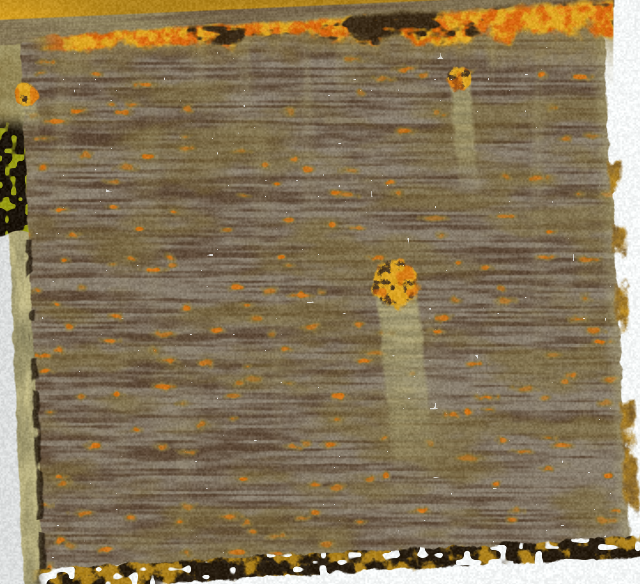
Write a WebGL 1 fragment shader that draws this texture.

```glsl
precision highp float;
uniform vec2 u_resolution;

#define STEEL vec3(0.52, 0.48, 0.42)
#define BROWN vec3(0.36, 0.28, 0.21)
#define OLIVE vec3(0.49, 0.42, 0.22)
#define PALE vec3(0.68, 0.65, 0.47)
#define OCHRE vec3(0.80, 0.60, 0.13)
#define WHITE vec3(0.96, 0.97, 0.97)
#define RUST vec3(0.84, 0.40, 0.06)
#define SOOT vec3(0.15, 0.11, 0.06)
#define SOFT 0.002
#define FLECK_SHARE 0.42
#define STREAK_ROWS 230.0
#define GRAIN 0.10

float hash(vec2 p) {
  vec3 q = fract(p.xyx * 0.1031);
  q += dot(q, q.yzx + 33.33);
  return fract((q.x + q.y) * q.z);
}

float noise(vec2 p) {
  vec2 i = floor(p), f = fract(p);
  f = f * f * (3.0 - 2.0 * f);
  vec2 e = vec2(0.0, 1.0);
  return mix(mix(hash(i), hash(i + e.yx), f.x),
             mix(hash(i + e.xy), hash(i + e.yy), f.x), f.y);
}

float fbm(vec2 p) {
  float sum = 0.0, amp = 0.53;
  for (int i = 0; i < 4; i++) {
    sum += amp * noise(p);
    p = p * 2.03 + 17.3;
    amp *= 0.5;
  }
  return sum;
}

float inside(float d) { return 1.0 - smoothstep(-SOFT, SOFT, d); }

// Brushed metal: long fine streaks, olive stain, faint vertical runs
vec3 brushedSteel(vec2 p) {
  float streak = 0.5 * noise(vec2(p.x * 7.0, p.y * STREAK_ROWS))
               + 0.3 * noise(vec2(p.x * 28.0, p.y * STREAK_ROWS * 0.8 + 40.0))
               + 0.2 * noise(vec2(p.x * 3.0, p.y * 45.0));
  float tone = smoothstep(0.18, 0.72, streak + 0.10 * (p.x - 0.5));
  vec3 col = mix(BROWN, STEEL * 1.04, tone);
  float stain = fbm(p * vec2(9.0, 26.0) + 5.0);
  col = mix(col, OLIVE, 0.55 * smoothstep(0.42, 0.75, stain + 0.06 * p.x));
  float run = smoothstep(0.6, 0.95, noise(vec2(p.x * 38.0, p.y * 3.0)));
  return mix(col, PALE, run * (0.10 + 0.25 * smoothstep(0.6, 0.95, p.y)));
}

// Scattered flat rust flecks, each with an olive halo
vec3 addFlecks(vec3 col, vec2 p) {
  for (int i = 0; i < 3; i++) {
    float layer = float(i);
    vec2 size = vec2(0.105, 0.072) * (1.0 - 0.13 * layer);
    vec2 g = p / size + layer * vec2(3.37, 7.61);
    g.x += hash(vec2(floor(g.y), layer + 3.0));
    vec2 id = floor(g) + layer * 41.0;
    vec2 jitter = vec2(hash(id + 1.7), hash(id + 8.3)) - 0.5;
    vec2 q = (fract(g) - 0.5 - jitter * vec2(0.45, 0.6)) * size;
    float big = hash(id + 21.1);
    vec2 radius = vec2(0.009 + 0.013 * big * big, 0.0045 + 0.003 * hash(id + 5.9));
    float d = length(q / radius) + 0.9 * (noise(p * 130.0) - 0.5);
    float on = step(hash(id + 13.0), FLECK_SHARE);
    float strength = on * (0.35 + 0.65 * hash(id + 31.0));
    col = mix(col, OLIVE * 1.12, 0.75 * on * (1.0 - smoothstep(0.6, 1.5, d)));
    col = mix(col, mix(OCHRE, RUST, 0.75), strength * (1.0 - smoothstep(0.25, 0.85, d)));
  }
  return col;
}

// Crusty rust blister with a pale run washed down below it
vec3 addBlister(vec3 col, vec2 p, vec2 centre, float radius, float runLength) {
  vec2 q = p - centre;
  float drop = -q.y / runLength;
  float side = abs(q.x + 0.10 * q.y) - radius * 0.95;
  float run = (1.0 - smoothstep(-0.006, 0.004, side + 0.006 * noise(p * 40.0)))
            * smoothstep(0.0, 0.05, drop) * (1.0 - smoothstep(0.1, 1.0, drop));
  col = mix(col, PALE * (0.82 + 0.3 * noise(p * vec2(20.0, 200.0))), 0.8 * run);
  float d = length(q) / radius + 0.6 * (fbm(p * 60.0) - 0.5);
  vec3 crust = mix(SOOT * 2.0, OCHRE * 1.08, smoothstep(0.28, 0.52, fbm(p * 95.0)));
  crust = mix(crust, RUST, 0.6 * smoothstep(0.5, 0.75, noise(p * 70.0)));
  return mix(col, crust, 1.0 - smoothstep(0.85, 1.08, d));
}

// Surroundings: ochre board above, white sides, pale strip at lower left
vec3 backdrop(vec2 p, float left, float top) {
  vec3 col = WHITE;
  vec3 strip = PALE * (0.65 + 0.6 * fbm(p * vec2(60.0, 12.0)));
  float lower = inside(p.y - 0.57 - 0.04 * noise(p * 30.0));
  vec3 side = mix(WHITE * 0.9, strip, inside(left - 0.034 - p.x));
  float glint = smoothstep(0.62, 0.75, noise(p * 85.0));
  vec3 mould = mix(SOOT * 0.7, vec3(0.60, 0.62, 0.08), glint);
  vec3 upper = mix(mould, mix(OLIVE, PALE, fbm(p * 25.0)), smoothstep(0.77, 0.81, p.y));
  col = mix(col, mix(upper, side, lower), inside(p.x - 0.3));
  vec3 ledge = mix(BROWN, PALE, fbm(vec2(p.x * 5.0, (p.y - 0.05 * p.x) * 90.0)));
  vec3 board = OCHRE * (0.82 + 0.3 * noise(p * vec2(4.0, 30.0)));
  vec3 above = mix(board, ledge, inside(p.y - 0.966 - 0.045 * p.x));
  return mix(col, above, inside(top - p.y) * inside(p.x - 1.052));
}

void main() {
  vec2 p = gl_FragCoord.xy / u_resolution.y;
  float rough = fbm(p * 45.0) - 0.5;
  float left = 0.074 - 0.042 * p.y + 0.008 * rough;
  float right = 1.083 - 0.052 * p.y + 0.014 * rough;
  float top = 0.923 + 0.06 * p.x + 0.012 * rough;
  float bottom = 0.013 + 0.056 * p.x + 0.016 * rough;

  vec3 plate = addFlecks(brushedSteel(p), p);
  plate = addBlister(plate, p, vec2(0.678, 0.513), 0.041, 0.42);
  plate = addBlister(plate, p, vec2(0.786, 0.865), 0.022, 0.25);
  float speck = smoothstep(0.972, 0.99, noise(p * 110.0 + 60.0));
  plate = mix(plate, WHITE, 0.8 * speck);
  float edge = max(max(left - p.x, p.x - right), p.y - top);
  plate = mix(plate, PALE, 0.45 * smoothstep(-0.03, 0.0, p.x - right));
  vec3 col = mix(backdrop(p, left, top), plate, inside(edge));

  // Rust band along the top, thicker to the right
  float depth = (top + 0.008 - p.y) / (0.022 + 0.04 * p.x);
  float band = depth + 1.3 * (fbm(p * 28.0) - 0.5);
  float along = inside(p.x - 1.05) * smoothstep(0.04, 0.14, p.x) * smoothstep(-0.2, 0.05, depth);
  vec3 crust = mix(RUST, OCHRE * 1.1, smoothstep(0.3, 0.65, fbm(p * 70.0)));
  float scab = smoothstep(0.58, 0.7, fbm(p * vec2(13.0, 30.0) + 9.0) + 0.12 * noise(p * 120.0));
  crust = mix(crust, SOOT * 1.5, scab);
  col = mix(col, OLIVE * 1.15, 0.6 * along * (1.0 - smoothstep(0.7, 1.9, band)));
  col = mix(col, crust, along * (1.0 - smoothstep(0.55, 0.95, band)));

  // Rust lumps on both side edges
  float lump = smoothstep(0.62, 0.75, noise(vec2(p.y * 17.0, 4.0)) + 0.4 * rough);
  float rightRim = 1.0 - smoothstep(0.008, 0.016, abs(p.x - right - 0.006));
  col = mix(col, mix(BROWN, OCHRE, fbm(p * 60.0)), lump * rightRim * step(p.y, 0.85));
  float leftRim = 1.0 - smoothstep(0.003, 0.008, abs(p.x - left));
  col = mix(col, SOOT, 0.8 * leftRim * smoothstep(0.4, 0.55, noise(p * 50.0)) * step(p.y, 0.6));
  col = addBlister(col, p, vec2(0.046, 0.838), 0.020, 0.08);

  // Ragged dark bottom seam with glints, then the white ground
  float seam = inside(p.y - bottom - 0.008) * smoothstep(0.05, 0.08, p.x);
  vec3 grit = mix(SOOT, OCHRE * 0.85, smoothstep(0.45, 0.65, fbm(p * 42.0)));
  grit = mix(grit, WHITE, smoothstep(0.7, 0.8, noise(p * vec2(65.0, 80.0) + 30.0)));
  col = mix(col, grit, seam);
  col = mix(col, WHITE, inside(p.y - bottom + 0.026) * smoothstep(0.25, 0.3, p.x));

  col += GRAIN * (noise(p * 330.0) - 0.5);
  gl_FragColor = vec4(clamp(col, 0.0, 1.0), 1.0);
}
```
